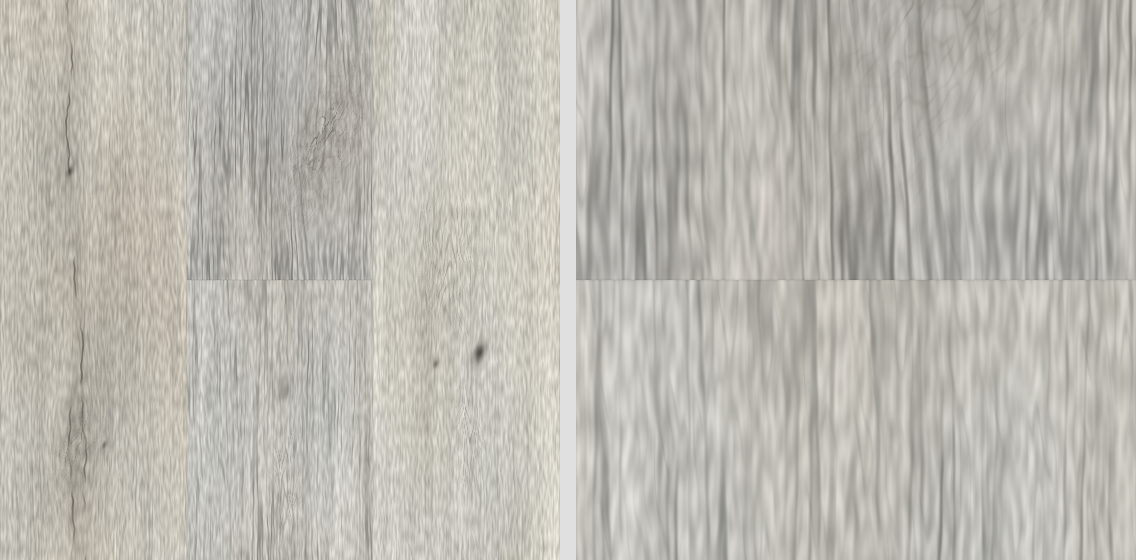
Left: the whole. Right: its middle third, enlarged.
This texture is drawn by a WebGL 2 fragment shader. Its source:

```glsl
#version 300 es
precision highp float;
// Weathered pale oak flooring: three plank columns, the middle one jointed halfway up.
uniform vec2 u_resolution;
out vec4 fragColor;

const float COLUMNS = 3.0;
const float SEAM_WIDTH = 0.0010;
const float SEAM_DEPTH = 0.05;
const vec2 TONE_FREQ = vec2(9.0, 1.6);
const vec2 STREAK_FREQ = vec2(52.0, 1.8);
const vec2 GROOVE_FREQ = vec2(104.0, 3.2);
const vec2 PORE_FREQ = vec2(150.0, 17.0);
const vec2 FIBRE_FREQ = vec2(250.0, 42.0);
const vec3 GROOVE = vec3(0.36, 0.365, 0.35);
const vec3 STAIN = vec3(0.47, 0.445, 0.41);
const vec3 CORE = vec3(0.25, 0.24, 0.22);

// Planks in order: left, middle lower, middle upper, right
const vec3 WOOD[4] = vec3[](vec3(0.785, 0.765, 0.722), vec3(0.785, 0.775, 0.747),
                            vec3(0.755, 0.743, 0.72), vec3(0.815, 0.802, 0.762));
const float GROOVE_DEPTH[4] = float[](0.17, 0.42, 0.48, 0.13);

// Knots: centre, radius, darkness
const int KNOTS = 7;
const vec4 KNOT[KNOTS] = vec4[](
  vec4(0.125, 0.694, 0.005, 0.6), vec4(0.135, 0.2, 0.032, 0.5),
  vec4(0.186, 0.205, 0.004, 0.5), vec4(0.58, 0.745, 0.042, 0.8),
  vec4(0.857, 0.37, 0.008, 0.9), vec4(0.507, 0.305, 0.010, 0.3),
  vec4(0.778, 0.35, 0.004, 0.4));

// Cathedral grain: apex, half width, signed length (positive points up)
const int ARCHES = 3;
const vec4 ARCH[ARCHES] = vec4[](vec4(0.51, 0.25, 0.020, 0.25),
  vec4(0.80, 0.68, 0.036, 0.30), vec4(0.838, 0.11, 0.020, -0.26));

vec2 gradient(ivec2 cell) {
  uvec2 c = uvec2(cell);
  uint h = c.x * 1597334677u ^ c.y * 3812015801u;
  h = (h ^ (h >> 15)) * 2246822519u;
  h ^= h >> 13;
  float a = float(h & 65535u) * 6.2831853 / 65536.0;
  return vec2(cos(a), sin(a));
}

float noise(vec2 p) {
  ivec2 i = ivec2(floor(p));
  vec2 f = fract(p);
  vec2 u = f * f * f * (f * (f * 6.0 - 15.0) + 10.0);
  const ivec2 e = ivec2(0, 1);
  float low = mix(dot(gradient(i), f), dot(gradient(i + e.yx), f - vec2(1, 0)), u.x);
  float high = mix(dot(gradient(i + e), f - vec2(0, 1)), dot(gradient(i + e.yy), f - 1.0), u.x);
  return mix(low, high, u.y);
}

// Noise layer that fades out when too fine for the canvas
float layer(vec2 p, vec2 freq, float seed) {
  return noise(p * freq + seed) * smoothstep(0.8, 2.0, u_resolution.x / freq.x);
}

// Thin continuous lines along the zero crossings of noise
float ridge(float n, float width) {
  return 1.0 - smoothstep(0.0, width, abs(n));
}

void main() {
  vec2 p = gl_FragCoord.xy / u_resolution;
  float pixel = 1.0 / min(u_resolution.x, u_resolution.y);

  // Plank layout
  float column = floor(p.x * COLUMNS);
  float shift = 0.5 * mod(column, 2.0);
  float row = floor(p.y + shift);
  int plank = int(column + row + floor(column * 0.5));
  float seed = 37.3 * float(plank) + 5.7;

  // Grain wanders slowly and parts around the knots
  vec2 g = p;
  g.x += 0.008 * noise(p * vec2(5.0, 2.0) + seed) + 0.0016 * noise(p * vec2(34.0, 26.0) + seed);
  float ragged = noise(p * vec2(95.0, 40.0) + seed);
  float stain = 0.0, core = 0.0;
  for (int i = 0; i < KNOTS; i++) {
    vec4 k = KNOT[i];
    if (floor(k.x * COLUMNS) != column) continue;
    vec2 d = p - k.xy;
    vec2 q = d / k.z;
    q.x -= 0.3 * q.y;
    float radius = length(q * vec2(1.0, 0.6)) + 0.7 * ragged;
    vec2 bend = d / k.z * vec2(0.7, 0.26);
    g.x -= 0.5 * d.x * exp(-dot(bend, bend));
    vec2 spread = q * vec2(0.7, 0.25);
    float halo = exp(-dot(spread, spread));
    float solid = 1.0 - smoothstep(0.008, 0.03, k.z);
    float swirl = noise(vec2(q.x * 2.4, q.y * 0.75) + 0.5 * ragged + seed);
    float cracks = ridge(swirl, 0.07) * smoothstep(-0.2, 0.25, noise(q * 1.1 + seed));
    float curls = ridge(noise(q * vec2(5.0, 2.2) + seed), 0.16);
    stain += k.w * halo * (0.42 + 0.3 * curls * (1.0 - solid));
    core += k.w * mix(0.75 * cracks, 1.0, solid) * exp(-radius * radius);
  }

  // Layered grain: soft streaks, long grooves, short pores, fine fibres
  float tone = noise(p * TONE_FREQ + seed);
  float streak = layer(g, STREAK_FREQ, seed);
  float fibre = layer(g, FIBRE_FREQ, seed);
  float patches = noise(p * vec2(14.0, 3.0) + seed + 9.0);
  float grooves = ridge(noise(g * GROOVE_FREQ + seed), 0.19);
  grooves *= clamp(0.55 + 1.3 * patches + 1.2 * noise(g * vec2(70.0, 9.0) - seed), 0.0, 1.25);
  float pores = ridge(noise((g + vec2(0.04 * p.y, 0.0)) * PORE_FREQ + seed), 0.17);
  pores *= clamp(0.6 + 1.2 * noise(g * vec2(60.0, 14.0) + seed + 3.0), 0.0, 1.0);
  vec3 color = WOOD[plank] + 0.085 * tone + 0.07 * streak + 0.15 * fibre;
  color += vec3(0.02, 0.0, -0.02) * noise(p * vec2(7.0, 2.0) - seed);
  color = mix(color, GROOVE, 0.14 * pores);
  color = mix(color, GROOVE, GROOVE_DEPTH[plank] * grooves);

  // Nested cathedral arches
  for (int i = 0; i < ARCHES; i++) {
    vec4 a = ARCH[i];
    vec2 q = vec2((p.x - a.x) / a.z, (a.y - p.y) / a.w);
    q.x += 0.7 * noise(p * vec2(10.0, 9.0) + seed) + 0.12 * ragged;
    float s = q.y - 0.75 * pow(abs(q.x) + 0.02, 1.6) + 0.12 * noise(p * vec2(30.0, 14.0) + seed);
    float line = smoothstep(0.3, 1.0, sin(s * 40.0));
    float mask = exp(-q.x * q.x * 0.6) * smoothstep(-0.05, 0.25, q.y) * (1.0 - smoothstep(0.5, 1.2, q.y));
    color = mix(color, STAIN, 0.36 * line * mask * (0.8 + ragged));
  }

  // Wandering cracks in the left plank
  for (int i = 0; i < 2; i++) {
    float n = float(i);
    float path = 0.124 + 0.026 * smoothstep(0.7, 0.35, p.y) - 0.022 * n
               + 0.014 * noise(vec2(p.y * 7.0, n * 4.3 + 0.4)) + 0.005 * noise(vec2(p.y * 45.0, n + 0.7));
    float reach = column > 0.0 ? 0.0 : mix(1.0, smoothstep(0.38, 0.25, p.y), n);
    float off = abs(p.x - path);
    float gap = smoothstep(-0.2, 0.35, noise(vec2(p.y * 21.0, n + 7.4)));
    stain += 0.2 * reach * exp(-off * off * 2600.0);
    core += 0.5 * reach * gap * (1.0 - smoothstep(0.0003, 0.0009 + pixel, off));
  }
  color = mix(color, STAIN, clamp(stain * (0.8 + 0.9 * ragged), 0.0, 0.75));
  color = mix(color, CORE, clamp(core, 0.0, 0.85));

  // Seams between planks
  float side = abs(p.x - round(p.x * COLUMNS) / COLUMNS);
  float end = shift > 0.0 ? abs(p.y - 0.5) : 1.0;
  float seam = 1.0 - smoothstep(SEAM_WIDTH * 0.5, SEAM_WIDTH * 0.5 + pixel, min(side, end));
  color *= 1.0 - SEAM_DEPTH * seam;
  fragColor = vec4(clamp(color, 0.0, 1.0), 1.0);
}
```
